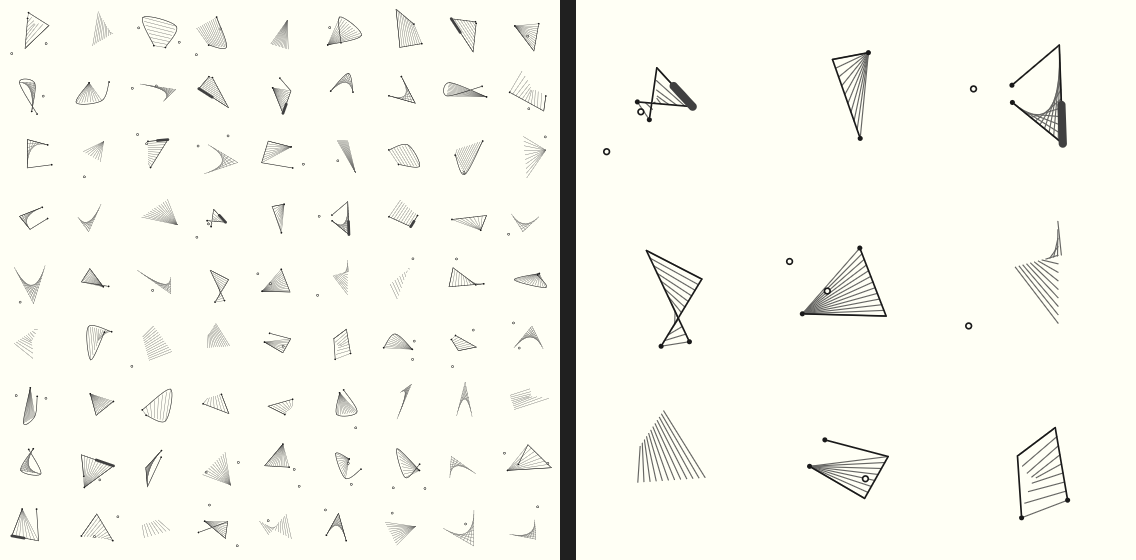
Left, the full canvas; right, a detail of the centre.
Write a WebGL 2 fragment shader that draws this pattern.

```glsl
#version 300 es
precision highp float;
// A 9 by 9 grid of random line glyphs on ivory paper. Each cell hashes four
// corners, strings fine hatching between their edges, then adds a dark path
// (straight or splined) with end dots, an occasional thick bar and loose rings.

#define GRID 9.0
#define REACH 0.4
#define HATCH_WIDTH 0.0062
#define PATH_WIDTH 0.009
#define BAR_WIDTH 0.044
#define DOT_RADIUS 0.0135
#define RING_RADIUS 0.015
#define SEED 7u
#define PAPER vec3(1.0, 1.0, 0.96)
#define HATCH_INK vec3(0.4, 0.4, 0.39)
#define PATH_INK vec3(0.1)
#define BAR_INK vec3(0.25)

uniform vec2 u_resolution;
out vec4 fragColor;

// Integer hash: three random values per cell and channel.
vec3 hash3(vec2 cell, uint channel) {
    uvec3 v = uvec3(uvec2(cell), channel + SEED * 31u) * 1664525u + 1013904223u;
    v.x += v.y * v.z; v.y += v.z * v.x; v.z += v.x * v.y;
    v ^= v >> 16u;
    v.x += v.y * v.z; v.y += v.z * v.x; v.z += v.x * v.y;
    return vec3(v >> 8u) / 16777216.0;
}

// Corners turn around the cell centre so that glyphs spread out.
vec2 corner(vec2 cell, int i) {
    vec3 whole = hash3(cell, 30u), own = hash3(cell, uint(i));
    float angle = 6.2832 * whole.x + 2.0 * float(i) + 1.5 * (own.x - 0.5);
    vec2 squash = mix(vec2(0.55, 0.65), vec2(1.0), sqrt(whole.yz));
    return REACH * squash * mix(0.45, 1.0, own.y) * vec2(cos(angle), sin(angle));
}

float segmentDistance(vec2 p, vec2 a, vec2 b) {
    vec2 ab = b - a;
    float t = clamp(dot(p - a, ab) / max(dot(ab, ab), 1e-6), 0.0, 1.0);
    return length(p - a - ab * t);
}

// Pixel coverage that stays correct for lines thinner than a pixel.
float lineCover(float d, float width, float px) {
    vec2 edges = clamp((d + vec2(0.5, -0.5) * width) / px + 0.5, 0.0, 1.0);
    return edges.x - edges.y;
}

float discCover(float d, float radius, float px) {
    return clamp((radius - d) / px + 0.5, 0.0, 1.0);
}

vec2 catmullRom(vec2 a, vec2 b, vec2 c, vec2 d, float t) {
    return b + 0.5 * t * (c - a + t * (2.0 * a - 5.0 * b + 4.0 * c - d
             + t * (3.0 * (b - c) + d - a)));
}

// String lines between two edges; the kind picks how the edges join.
float hatching(vec2 p, vec2 k[4], vec3 style, float px) {
    vec2 a0 = k[0], a1 = k[1], b0 = k[1], b1 = k[2];       // shared corner
    float bend = 0.0;
    if (style.x < 0.3) a1 = k[0];                          // fan
    else if (style.x > 0.58) {                             // open edges
        b0 = k[3];
        if (style.x > 0.86) bend = 0.8;
    }
    float count = floor(mix(8.0, 14.0, style.y));
    vec2 middle = 0.25 * (a0 + a1 + b0 + b1);
    float clear = 1.0;
    for (float i = 0.0; i < 14.0; i++) {
        if (i >= count) break;
        float t = i / (count - 1.0);
        vec2 a = mix(a0, a1, t);
        vec2 b = mix(mix(b0, b1, t), middle, bend * (1.0 - abs(2.0 * t - 1.0)));
        clear *= 1.0 - lineCover(segmentDistance(p, a, b), HATCH_WIDTH, px);
    }
    return 1.0 - clear;
}

// Distance to the path through the first corners, straight or rounded.
float pathDistance(vec2 p, vec2 k[4], int last, bool rounded) {
    float d = 1e3;
    for (int s = 0; s < last; s++) {
        vec2 before = k[max(s - 1, 0)], after = k[min(s + 2, last)];
        vec2 a = k[s], b = k[s + 1], previous = a;
        if (!rounded) { d = min(d, segmentDistance(p, a, b)); continue; }
        for (int i = 1; i <= 10; i++) {
            vec2 next = catmullRom(before, a, b, after, float(i) / 10.0);
            d = min(d, segmentDistance(p, previous, next));
            previous = next;
        }
    }
    return d;
}

void main() {
    float side = min(u_resolution.x, u_resolution.y);
    vec2 grid = gl_FragCoord.xy / side * GRID;
    vec2 cell = floor(grid), p = fract(grid) - 0.5;
    float px = GRID / side;
    vec2 k[4];
    for (int i = 0; i < 4; i++) k[i] = corner(cell, i);
    vec3 style = hash3(cell, 10u), parts = hash3(cell, 11u), extra = hash3(cell, 12u);
    vec3 color = mix(PAPER, HATCH_INK, hatching(p, k, style, px));

    // Dark path with a dot at either end, and sometimes a bar on one side.
    if (parts.x < 0.62) {
        int last = style.z < 0.5 ? 2 : 3;
        float d = pathDistance(p, k, last, parts.y < 0.35);
        float ends = min(length(p - k[0]), length(p - k[last]));
        float ink = max(lineCover(d, PATH_WIDTH, px), discCover(ends, DOT_RADIUS, px));
        color = mix(color, PATH_INK, ink);
        vec2 tip = mix(k[1], k[2], mix(0.3, 0.65, extra.z));
        float bar = lineCover(segmentDistance(p, k[1], tip), BAR_WIDTH, px);
        if (parts.z < 0.25 && parts.y >= 0.35) color = mix(color, BAR_INK, bar);
    }
    // Up to two loose rings.
    for (int i = 0; i < 2; i++) {
        if (extra.x > (i == 0 ? 0.55 : 0.24)) continue;
        float d = length(p - (hash3(cell, 20u + uint(i)).xy * 2.0 - 1.0) * REACH);
        color = mix(color, PAPER, discCover(d, RING_RADIUS, px));
        color = mix(color, PATH_INK, lineCover(abs(d - RING_RADIUS), PATH_WIDTH, px));
    }
    fragColor = vec4(color, 1.0);
}
```
